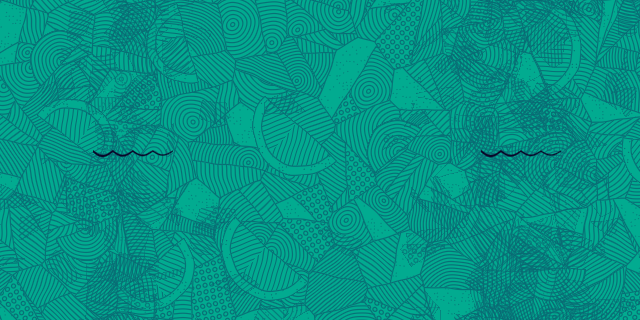
A Shadertoy shader for this pattern:

```glsl
// Teal patchwork of hand-inked shards, fans and rings, with denser hatched zones and two wavy strokes.
#define SHARD_SIZE 0.17
#define OVERLAY_SIZE 0.125
#define MOTIF_GRID 0.36
#define LINE_GAP 0.0115
#define PEN 0.00165
#define SOFTNESS 1.2
#define WOBBLE 0.0022
#define GROUND vec3(0.008, 0.672, 0.565)
#define INK vec3(0.035, 0.41, 0.45)
#define NAVY vec3(0.04, 0.02, 0.16)

struct Shard { vec2 center; float id; float edge; };

float hash(vec2 p) { return fract(sin(dot(p, vec2(127.1, 311.7))) * 43758.5); }
float hash(float n) { return hash(vec2(n * 91.7, n * 37.3 + 4.1)); }
vec2 hash2(vec2 p) { return vec2(hash(p), hash(p + 41.3)); }
vec2 heading(float turn) { return vec2(cos(6.2832 * turn), sin(6.2832 * turn)); }
float centered(float x, float gap) { return (fract(x / gap) - 0.5) * gap; }

// Box-filtered coverage of a pen line at signed distance d
float stroke(float d, float halfWidth) {
    float s = 0.5 * SOFTNESS / iResolution.y;
    return (clamp(d + s, -halfWidth, halfWidth) - clamp(d - s, -halfWidth, halfWidth)) / (2.0 * s);
}

float stripes(float x, float gap) { return stroke(centered(x, gap), PEN); }

float specks(vec2 p) {
    vec2 g = p / 0.011, cell = floor(g);
    vec2 d = fract(g) - 0.3 - 0.4 * hash2(cell);
    return step(hash(cell + 9.0), 0.35) * stroke(length(d) * 0.011, 0.0016);
}

float rings(vec2 p) {
    vec2 d = (fract(p / 0.021) - 0.5) * 0.021;
    return stroke(length(d) - 0.0062, 0.0017);
}

// Cellular patches, each cut by one or two straight lines into angular shards
Shard shardAt(vec2 p, float size, float seed) {
    vec2 g = p / size, base = floor(g), nearCell = base, toNear = vec2(9.0);
    for (int y = -1; y <= 1; y++) for (int x = -1; x <= 1; x++) {
        vec2 cell = base + vec2(x, y);
        vec2 d = cell + hash2(cell + seed) - g;
        if (dot(d, d) < dot(toNear, toNear)) { toNear = d; nearCell = cell; }
    }
    float edge = 9.0;
    for (int y = -2; y <= 2; y++) for (int x = -2; x <= 2; x++) {
        vec2 cell = nearCell + vec2(x, y);
        vec2 d = cell + hash2(cell + seed) - g, gap = d - toNear;
        if (dot(gap, gap) > 0.0001) edge = min(edge, dot(0.5 * (d + toNear), normalize(gap)));
    }
    float id = hash(nearCell + seed + 17.0);
    float cut = dot(toNear, heading(id)) + 0.3 * (hash(id) - 0.5);
    edge = min(edge, abs(cut));
    id = hash(id + step(0.0, cut) + 0.3);
    if (hash(id + 2.0) < 0.55) {
        cut = dot(toNear, heading(hash(id + 3.0))) + 0.15;
        edge = min(edge, abs(cut));
        id = hash(id + step(0.0, cut) + 0.7);
    }
    return Shard(p + toNear * size, id, edge * size);
}

// Fill a shard with hatching, arcs, rings or specks, then outline it
float shardInk(vec2 p, Shard s) {
    float kind = hash(s.id + 5.0), turn = hash(s.id + 6.0);
    float gap = LINE_GAP * mix(0.8, 1.3, hash(s.id + 7.0));
    vec2 axis = heading(turn), q = p - s.center;
    float ink = specks(p) * 0.7;
    if (kind < 0.45) ink = stripes(dot(q, axis) + 0.0015 * sin(dot(q, axis.yx) * 70.0), gap);
    else if (kind < 0.74) ink = stripes(length(q - axis * 0.07), gap);
    else if (kind < 0.84) ink = rings(vec2(dot(q, axis), dot(q, vec2(-axis.y, axis.x))));
    return max(ink, stroke(s.edge, PEN));
}

// Scattered half discs: rimmed bowls or concentric arches
float addMotifs(vec2 p, float ink) {
    vec2 base = floor(p / MOTIF_GRID);
    for (int y = -1; y <= 1; y++) for (int x = -1; x <= 1; x++) {
        vec2 cell = base + vec2(x, y);
        if (hash(cell + 3.0) > 0.62) continue;
        vec2 q = p - (cell + 0.15 + 0.7 * hash2(cell + 5.0)) * MOTIF_GRID;
        vec2 axis = heading(hash(cell + 8.0));
        q = vec2(dot(q, axis), dot(q, vec2(-axis.y, axis.x)));
        bool bowl = hash(cell + 11.0) < 0.5;
        float radius = bowl ? mix(0.12, 0.17, hash(cell + 12.0)) : 0.1;
        float r = length(q), outline = max(r - radius, q.y);
        if (outline < PEN) {
            float fill = stripes(r, LINE_GAP);
            if (bowl) {
                float slant = q.x + q.y * 0.5 * sign(q.x + 0.02);
                fill = r > radius - 0.028 ? specks(p) : stripes(slant, LINE_GAP * 1.35);
                fill = max(fill, stroke(r - radius + 0.028, PEN));
            }
            ink = max(fill, stroke(outline, PEN));
        }
    }
    return ink;
}

void mainImage(out vec4 fragColor, in vec2 fragCoord) {
    vec2 uv = fragCoord / iResolution.y;
    vec2 p = uv + WOBBLE * (sin(uv.yx * 31.0) + 0.4 * sin(uv.yx * 83.0 + 2.0));

    float ink = addMotifs(p, shardInk(p, shardAt(p, SHARD_SIZE, 2.0)));

    // Extra hatching gathers in two upright zones
    vec2 zone = (vec2(p.x) - vec2(0.4, 1.62)) / vec2(0.16, 0.25);
    float density = exp(-zone.x * zone.x) + exp(-zone.y * zone.y);
    for (int i = 0; i < 2; i++) {
        Shard s = shardAt(p, OVERLAY_SIZE, 31.0 + 20.0 * float(i));
        if (hash(s.id + 13.0) < density * 0.68) ink = 1.0 - (1.0 - ink) * (1.0 - 0.8 * shardInk(p, s));
    }
    vec3 color = mix(GROUND, INK, ink);

    // Scalloped navy strokes, tapering to the right
    float t = (mod(uv.x, 1.213) - 0.29) / 0.25;
    float wave = 0.528 - 0.016 * abs(sin(12.566 * t)) * (1.0 - 0.25 * t);
    float taper = mix(0.0034, 0.0016, t) * step(0.0, t) * step(t, 1.0);
    color = mix(color, NAVY, stroke((uv.y - wave) / 1.15, max(taper, 0.0)));
    fragColor = vec4(color, 1.0);
}
```
